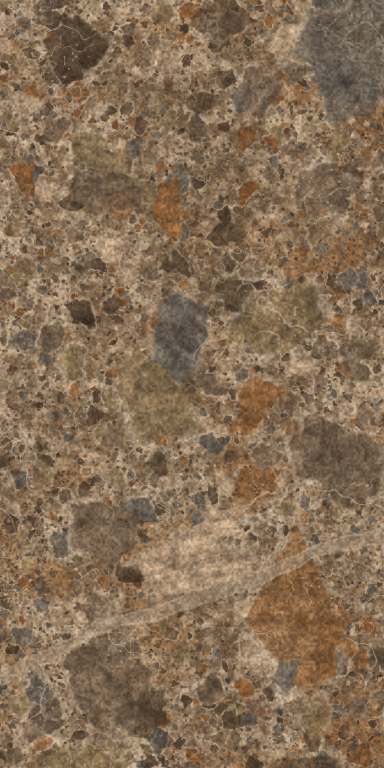
Give the GLSL for this texture, as a Shadertoy shader.

```glsl
// Brown breccia marble: angular stone clasts of many sizes in a tan, pale-veined ground.
#define LAYERS 6
#define SMALLEST_CELL 0.012
#define CELL_GROWTH 1.95
#define CLAST_SHARE 0.48
#define EDGE_ROUGHNESS 0.30
#define SPECKLE 0.34
#define VEIN_STRENGTH 0.55
#define GROUND_DARK vec3(0.43, 0.335, 0.24)
#define GROUND_LIGHT vec3(0.73, 0.635, 0.52)
#define RUST vec3(0.53, 0.35, 0.19)
#define CREAM vec3(0.78, 0.70, 0.60)

const float TAU = 6.2832;

vec3 hash3(vec2 p) {
    vec3 q = fract(p.xyx * vec3(0.1031, 0.1030, 0.0973));
    q += dot(q, q.yxz + 33.33);
    return fract((q.xxy + q.yzz) * q.zyx);
}

float noise(vec2 p) {
    vec2 i = floor(p), f = fract(p);
    f = f * f * (3.0 - 2.0 * f);
    return mix(mix(hash3(i).x, hash3(i + vec2(1, 0)).x, f.x),
               mix(hash3(i + vec2(0, 1)).x, hash3(i + vec2(1, 1)).x, f.x), f.y);
}

float fbm(vec2 p) {
    float sum = 0.0, amp = 0.533;
    for (int i = 0; i < 4; i++) {
        sum += amp * noise(p);
        p = mat2(1.6, 1.2, -1.2, 1.6) * p + 19.7;
        amp *= 0.5;
    }
    return sum;
}

mat2 rotation(float a) {
    return mat2(cos(a), sin(a), -sin(a), cos(a));
}

// Thin line where a noise field crosses its middle value
float ridge(vec2 p, float width) {
    return 1.0 - smoothstep(0.0, width, abs(fbm(p) - 0.5));
}

vec3 stoneColour(float pick) {
    if (pick < 0.24) return vec3(0.31, 0.245, 0.185); // dark brown
    if (pick < 0.50) return vec3(0.42, 0.345, 0.275); // grey brown
    if (pick < 0.62) return vec3(0.37, 0.345, 0.31);  // slate
    if (pick < 0.72) return vec3(0.50, 0.33, 0.185);  // rust
    if (pick < 0.88) return vec3(0.50, 0.415, 0.295); // olive tan
    return vec3(0.66, 0.56, 0.45);                    // beige
}

// Irregular convex polygon from six jittered half-planes
float clastDistance(vec2 q, vec2 cell, float radius) {
    float d = -1.0;
    for (int k = 0; k < 6; k++) {
        vec3 h = hash3(cell + vec2(17 * k + 5, 31 * k + 9));
        float a = (float(k) + 0.8 * (h.x - 0.5)) * TAU / 6.0;
        d = max(d, dot(q, vec2(cos(a), sin(a))) - radius * mix(0.6, 1.1, h.y));
    }
    return d;
}

// Paints one scattered layer of clasts over the colour
vec3 addClasts(vec3 col, vec2 p, float size, float seed) {
    vec2 g = p / size;
    g += EDGE_ROUGHNESS * (vec2(fbm(g * 3.0 + seed), fbm(g * 3.0 + seed + 71.0)) - 0.5);
    float nearest = 9.0;
    vec3 look = vec3(0.0);
    for (int y = -1; y <= 1; y++)
    for (int x = -1; x <= 1; x++) {
        vec2 c = floor(g) + vec2(x, y);
        vec2 cell = c + seed;
        vec3 place = hash3(cell);
        // the biggest blocks gather in the lower part
        float big = smoothstep(0.2, 0.3, size);
        float share = mix(CLAST_SHARE, mix(0.75, 0.30, smoothstep(0.4, 0.9, c.y * size)), big);
        if (place.z > share) continue;
        vec3 h = hash3(cell + 113.0);
        vec2 q = rotation(h.x * TAU) * (g - c - 0.5 - 0.8 * (place.xy - 0.5));
        q.y *= 1.0 + 0.7 * h.y;
        float d = clastDistance(q, cell, mix(0.28, 0.56, h.z));
        if (d < nearest) { nearest = d; look = hash3(cell + 227.0); }
    }
    float soft = 0.8 / (iResolution.x * size) + 0.015;
    float inside = smoothstep(soft, -soft, nearest);
    // broken cream rim around the stone
    float rim = smoothstep(0.10, 0.02, abs(nearest - 0.03)) * smoothstep(0.45, 0.7, noise(p * 26.0 + seed));
    col = mix(col, CREAM, 0.38 * rim);
    // streaked and mottled interior
    float streak = fbm(rotation(look.y * TAU) * p * vec2(12.0, 55.0));
    float mottle = fbm(p * 42.0 + seed);
    vec3 stone = stoneColour(look.x) * (1.0 + 0.55 * (streak - 0.5) + 0.75 * (mottle - 0.5));
    return mix(col, stone, inside * mix(0.62, 0.93, look.z));
}

void mainImage(out vec4 fragColor, in vec2 fragCoord) {
    vec2 p = fragCoord / iResolution.x;

    // Mottled ground with rusty patches
    float tone = 0.45 * fbm(p * 8.0) + 0.55 * fbm(p * 48.0 + 7.0);
    vec3 col = mix(GROUND_DARK, GROUND_LIGHT, smoothstep(0.27, 0.72, tone));
    col = mix(col, RUST, 0.55 * smoothstep(0.55, 0.75, fbm(p * vec2(5.0, 8.0) + 40.0)));

    // Clasts, from grit up to blocks
    float size = SMALLEST_CELL;
    for (int i = 0; i < LAYERS; i++) {
        col = addClasts(col, p, size, 37.0 * float(i) + 11.0);
        size *= CELL_GROWTH;
    }

    // Hairline veins, fading in and out
    float patches = smoothstep(0.38, 0.65, fbm(p * 6.0 + 90.0));
    float veins = max(ridge(p * 5.0 + 3.0, 0.012), 0.7 * ridge(p * 13.0 + 60.0, 0.025));
    col = mix(col, CREAM, VEIN_STRENGTH * veins * patches);

    // Broad pale seam rising to the right
    float seam = abs(p.y - 0.26 - 0.35 * p.x - 0.09 * (fbm(vec2(p.x * 3.5, 5.0)) - 0.5) - 0.02 * (fbm(p * 22.0) - 0.5));
    float halfWidth = mix(0.008, 0.028, noise(p * 4.0 + 15.0));
    vec3 seamColour = vec3(0.62, 0.535, 0.435) * (0.75 + 0.5 * fbm(p * 60.0));
    col = mix(col, seamColour, 0.75 * smoothstep(halfWidth + 0.005, halfWidth - 0.005, seam));
    col = mix(col, CREAM, 0.35 * smoothstep(0.006, 0.0, abs(seam - halfWidth)));

    // Fine speckle and scattered pale flecks
    col *= 1.0 + SPECKLE * (noise(p * 170.0) - 0.5);
    col = mix(col, CREAM, 0.5 * smoothstep(0.80, 0.95, noise(p * 95.0 + 33.0)) * patches);

    fragColor = vec4(col, 1.0);
}
```
